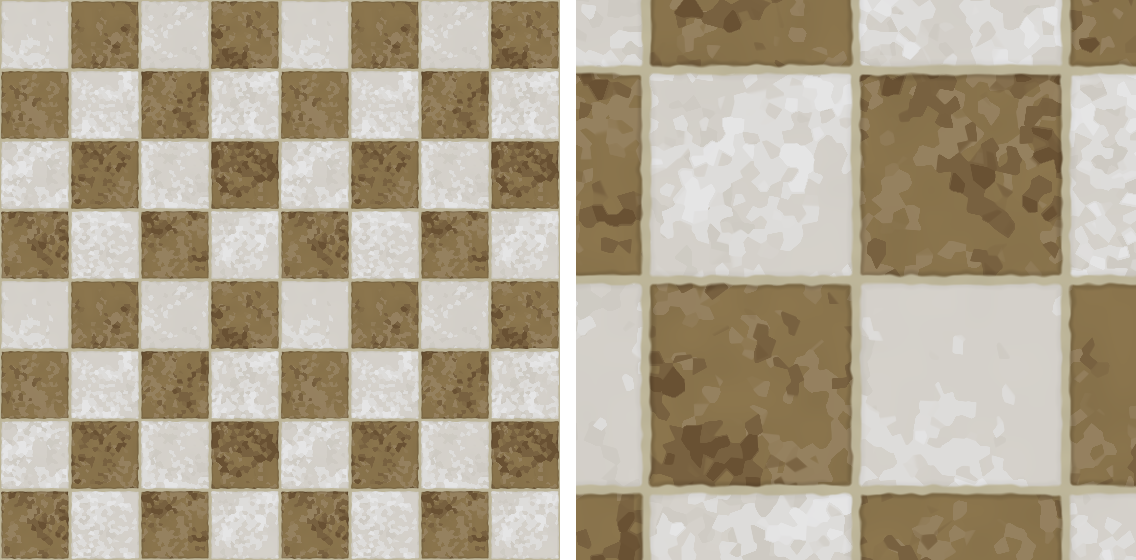
Left, the full canvas; right, a detail of the centre.
A three.js fragment shader for this texture:

```glsl
// Checkerboard of eight by eight stone tiles, brown and off-white, set in thin
// sandy grout. Cellular facets, clustered by smooth noise, give each tile jagged
// mottling; tile seeds wrap every four tiles, so the surface repeats seamlessly.
varying vec2 vUv;

const float TILES = 8.0;
const float SEED_PERIOD = 4.0;
const float GROUT_HALF = 0.021;   // in tile widths
const float EDGE_SOFT = 0.008;
const float TAU = 6.28318;

const vec3 GROUT = vec3(0.74, 0.71, 0.60);
const vec3 BROWN = vec3(0.535, 0.45, 0.295);
const vec3 BROWN_SHADE = vec3(0.47, 0.38, 0.25);
const vec3 BROWN_DEEP = vec3(0.40, 0.305, 0.19);
const vec3 BROWN_PALE = vec3(0.59, 0.51, 0.38);
const vec3 CREAM = vec3(0.83, 0.815, 0.79);
const vec3 CREAM_SHADE = vec3(0.80, 0.785, 0.755);
const vec3 CREAM_PALE = vec3(0.868, 0.862, 0.853);
const vec3 CREAM_BRIGHT = vec3(0.90, 0.90, 0.905);

float hash(vec2 p) {
  vec3 q = fract(vec3(p.xyx) * 0.1031);
  q += dot(q, q.yzx + 33.33);
  return fract((q.x + q.y) * q.z);
}

vec2 hash2(vec2 p) {
  return vec2(hash(p + 17.3), hash(p + 71.9));
}

float smoothNoise(vec2 p) {
  vec2 i = floor(p);
  vec2 f = fract(p);
  f = f * f * (3.0 - 2.0 * f);
  float low = mix(hash(i), hash(i + vec2(1.0, 0.0)), f.x);
  float high = mix(hash(i + vec2(0.0, 1.0)), hash(i + 1.0), f.x);
  return mix(low, high, f.y);
}

// Broad clouds plus smaller clumps, p in tile widths
float clusters(vec2 p) {
  return 0.5 * smoothNoise(p * 2.3) + 0.5 * smoothNoise(p * 6.5 + 9.7);
}

// Cellular facets with soft borders; each takes its value at its own site
float facets(vec2 local, float density, vec2 seed) {
  vec2 p = local * density;
  vec2 cell = floor(p);
  float total = 0.0;
  float weights = 0.0;
  for (int y = -1; y <= 1; y++) {
    for (int x = -1; x <= 1; x++) {
      vec2 id = cell + vec2(float(x), float(y));
      vec2 site = id + hash2(id + seed);
      vec2 d = site - p;
      float w = exp(-14.0 * dot(d, d));
      float value = mix(clusters(site / density + seed), hash(id + seed + 5.1), 0.33);
      total += w * value;
      weights += w;
    }
  }
  return total / max(weights, 1e-6);
}

float patchMask(float value, float threshold) {
  return smoothstep(threshold - 0.018, threshold + 0.018, value);
}

vec3 brownStone(float shade, float pale, float cloud, float bias) {
  vec3 c = BROWN * mix(0.96, 1.04, cloud);
  c = mix(c, BROWN_PALE, 0.9 * patchMask(pale, 0.595 - bias));
  c = mix(c, BROWN_SHADE, patchMask(shade, 0.585 - bias));
  return mix(c, BROWN_DEEP, 0.85 * patchMask(shade, 0.70 - bias));
}

vec3 creamStone(float shade, float pale, float cloud, float bias) {
  vec3 c = CREAM * mix(0.99, 1.01, cloud);
  c = mix(c, CREAM_SHADE, 0.7 * patchMask(shade, 0.61));
  c = mix(c, CREAM_PALE, patchMask(pale, 0.515 - bias));
  return mix(c, CREAM_BRIGHT, 0.9 * patchMask(pale, 0.66 - bias));
}

// Signed distance to the tile outline, positive inside, with a chipped edge
float tileInset(vec2 local, vec2 seed) {
  float radius = 0.015;
  vec2 d = abs(local - 0.5) - (0.5 - GROUT_HALF - radius);
  float outside = length(max(d, 0.0)) + min(max(d.x, d.y), 0.0) - radius;
  float chips = smoothNoise(local * 19.0 + seed) - 0.5;
  return -outside + 0.016 * chips;
}

void main() {
  vec2 grid = vUv * TILES;
  vec2 tile = mod(floor(grid), SEED_PERIOD);
  vec2 local = fract(grid);
  vec2 seed = floor(hash2(tile + 3.0) * 200.0) + tile * 31.0;

  // Mottling, with its own strength on each tile
  float shade = facets(local, 15.0, seed);
  float pale = facets(local, 17.0, seed + 83.0);
  float cloud = clusters(local + seed + 41.0);
  float bias = 0.09 * (hash(tile + 8.0) - 0.5);
  float isCream = mod(tile.x + tile.y, 2.0);
  vec3 stone = isCream > 0.5 ? creamStone(shade, pale, cloud, bias)
                             : brownStone(shade, pale, cloud, bias);

  // Slightly worn rim, then grout between the tiles
  float inset = tileInset(local, seed);
  stone *= mix(mix(0.89, 0.97, isCream), 1.0, smoothstep(0.006, 0.03, inset));
  float grain = sin(TAU * (3.0 * grid.x + 2.0 * grid.y)) * sin(TAU * (2.0 * grid.x - 5.0 * grid.y));
  vec3 grout = GROUT * (1.0 + 0.015 * grain);
  vec3 color = mix(grout, stone, smoothstep(-EDGE_SOFT, EDGE_SOFT, inset));
  gl_FragColor = vec4(color, 1.0);
}
```
